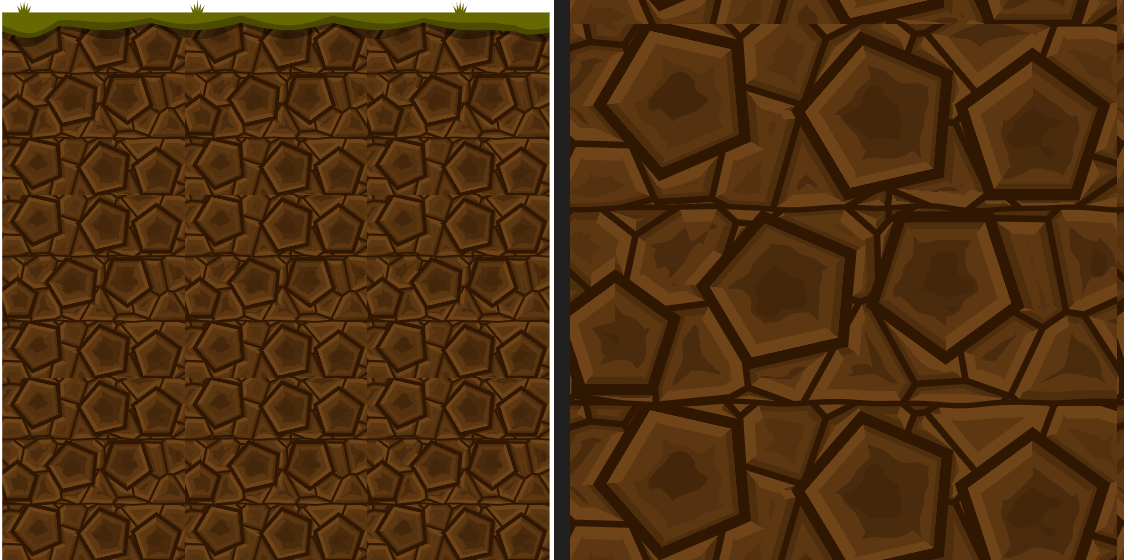
Left: the whole. Right: its middle third, enlarged.
A WebGL 1 fragment shader for this texture:

```glsl
precision highp float;
uniform vec2 u_resolution;

float pixel; // one pixel, in tile units

float cover(float d) { return clamp(0.5 + d / pixel, 0.0, 1.0); }

vec2 hash2(vec2 p) {
  return fract(sin(vec2(dot(p, vec2(127.1, 311.7)), dot(p, vec2(269.5, 183.3)))) * 4375.85);
}

float corner(vec2 cell, vec2 offset, vec2 f) {
  return dot(hash2(cell + offset) * 2.0 - 1.0, f - offset);
}

float gradientNoise(vec2 p) {
  vec2 i = floor(p), f = fract(p), u = f * f * (3.0 - 2.0 * f);
  return mix(mix(corner(i, vec2(0, 0), f), corner(i, vec2(1, 0), f), u.x),
             mix(corner(i, vec2(0, 1), f), corner(i, vec2(1, 1), f), u.x), u.y);
}

vec2 site(vec2 cell, float seed) {
  return (cell + 0.12 + 0.76 * hash2(cell + seed)) * vec2(0.143, 0.175);
}

// Stones are stored as (depth inside the edge, edge normal, id)
vec4 rubble(vec2 p, float seed) {
  vec2 home = floor(p / vec2(0.143, 0.175)), nearest = vec2(9.0), id = home;
  for (int j = -1; j <= 1; j++)
    for (int i = -1; i <= 1; i++) {
      vec2 cell = home + vec2(i, j), r = site(cell, seed) - p;
      if (dot(r, r) < dot(nearest, nearest)) { nearest = r; id = cell; }
    }
  vec4 stone = vec4(1.0, 0.0, 1.0, hash2(id + seed + 5.0).x);
  for (int j = -2; j <= 2; j++)
    for (int i = -2; i <= 2; i++) {
      vec2 r = site(home + vec2(i, j), seed) - p, across = r - nearest;
      if (dot(across, across) > 0.00001) {
        vec2 n = normalize(across);
        float d = dot(0.5 * (r + nearest), n) - 0.006;
        if (d < stone.x) stone.xyz = vec3(d, n);
      }
    }
  return stone;
}

// Lays a five-sided stone over the rubble, with a wide gap around it
void addPentagon(inout vec4 stone, vec2 p, float turn, float radius) {
  vec3 edge = vec3(1.0, 0.0, 0.0);
  for (int k = 0; k < 5; k++) {
    float a = turn + (float(k) + 0.5) * 1.2566;
    vec2 n = vec2(cos(a), sin(a));
    float apothem = radius * (0.78 + 0.08 * hash2(vec2(k, radius * 90.0)).x);
    float d = apothem - dot(p, n);
    if (d < edge.x) edge = vec3(d, n);
  }
  float outside = -edge.x - 0.02;
  if (edge.x > 0.0) stone = vec4(edge, fract(turn * 3.7 + radius * 41.0));
  else if (outside < stone.x) stone.xyz = vec3(outside, -edge.yz);
}

vec3 soil(vec2 p) {
  // Three courses per tile; the first and last share their layout
  float wobble = 0.014 * gradientNoise(p * vec2(9.0, 2.0));
  float y = p.y + wobble;
  bool middle = y > 0.333 && y < 0.691;
  vec2 q = vec2(p.x, p.y - (middle ? 0.333 : p.y > 0.5 ? 0.691 : 0.0));
  vec4 stone = rubble(q, middle ? 17.0 : 43.0);
  if (middle) {
    addPentagon(stone, q - vec2(0.085, 0.24), 4.71, 0.1);
    addPentagon(stone, q - vec2(0.39, 0.156), 3.23, 0.13);
    addPentagon(stone, q - vec2(0.685, 0.132), 1.57, 0.128);
  } else {
    addPentagon(stone, q - vec2(0.2, 0.132), 3.05, 0.131);
    addPentagon(stone, q - vec2(0.56, 0.172), 3.23, 0.134);
    addPentagon(stone, q - vec2(0.845, 0.2), 4.71, 0.126);
  }
  float seam = min(abs(y - 0.333), abs(y - 0.691)) - 0.005;
  if (seam < stone.x) stone.xyz = vec3(seam, 0.0, 1.0);

  // Flat facets: lit rim, slanted face, jagged worn core
  float depth = stone.x, angle = 6.283 * stone.w;
  float lit = dot(stone.yz, vec2(cos(angle), sin(angle)));
  float jag = gradientNoise(q * vec2(19.0, 26.0) + stone.w * 9.0) * 0.045;
  vec3 face = mix(vec3(0.29, 0.17, 0.05), vec3(0.33, 0.195, 0.06), step(0.6, stone.w));
  vec3 color = mix(vec3(0.36, 0.215, 0.07), face, cover(depth + jag * 0.5 - 0.04 - 0.016 * lit));
  color = mix(color, vec3(0.265, 0.15, 0.04), cover(depth + jag - 0.066));
  vec3 rim = lit > 0.1 ? vec3(0.43, 0.265, 0.095) : vec3(0.31, 0.18, 0.055);
  color = mix(rim, color, cover(depth - 0.015 - 0.008 * lit));
  return mix(vec3(0.19, 0.09, 0.005), color, cover(depth));
}

// Fan of five pointed blades standing on y = 0
float tuft(vec2 p) {
  float d = -1.0;
  for (int i = -2; i <= 2; i++) {
    float k = float(i), rise = p.y / (0.06 - 0.012 * abs(k));
    float center = k * (0.009 + 0.01 * rise);
    d = max(d, min(0.009 * (1.0 - rise) - abs(p.x - center), p.y + 0.02));
  }
  return d;
}

void main() {
  pixel = 3.06 / u_resolution.y;
  vec2 uv = gl_FragCoord.xy / u_resolution;
  vec2 p = vec2(uv.x * 3.036 - 0.012, (1.0 - uv.y) * 3.06 - 0.064);
  vec3 color = soil(fract(p));

  // Hanging turf with its cast shadow
  vec2 dips = (p.xx - vec2(0.17, 2.85)) / 0.14;
  float sag = 0.05 * (exp(-dips.x * dips.x) + exp(-dips.y * dips.y));
  float hem = 0.06 + 0.04 * abs(sin((p.x - 0.81) * 6.283)) + sag;
  float fringe = hem - 0.034 + 0.008 * sin(p.x * 9.0);
  color *= mix(0.62, 1.0, cover(p.y - hem - 0.035 - 0.015 * sin(p.x * 13.0)));
  color = mix(color, vec3(0.3, 0.3, 0.005), cover(hem - p.y));
  color = mix(color, vec3(0.4, 0.41, 0.005), cover(fringe - p.y));

  // White surround, broken by grass tufts
  float ground = min(p.y - 0.004, min(p.x, 3.0 - p.x));
  color = mix(vec3(1.0), color, cover(ground));
  float blades = max(tuft(vec2(p.x - 0.12, 0.004 - p.y)),
                 max(tuft(vec2(p.x - 1.07, 0.004 - p.y)), tuft(vec2(p.x - 2.51, 0.004 - p.y))));
  color = mix(color, vec3(0.4, 0.41, 0.005), cover(blades));
  gl_FragColor = vec4(color, 1.0);
}
```
